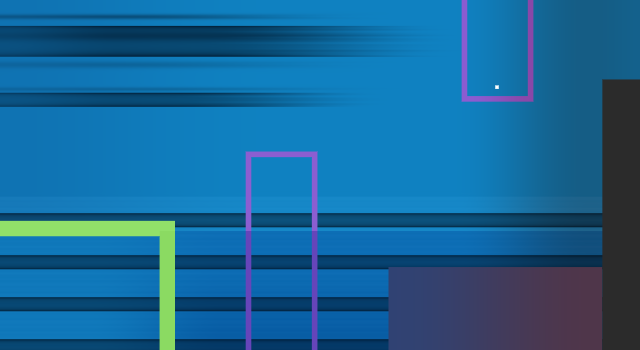
Write a Shadertoy shader that draws this background.

```glsl
// Flat abstract desktop: a blue field crossed by dark motion streaks,
// with outlined rectangles and solid panels layered on top.
// Streaks are edge-weighted bars; everything else is box masks and gradients.

float pixelSize;

// Antialiased rectangle mask between two corners.
float box(vec2 p, vec2 lo, vec2 hi) {
    vec2 d = abs(p - 0.5 * (lo + hi)) - 0.5 * (hi - lo);
    return clamp(0.5 - max(d.x, d.y) / pixelSize, 0.0, 1.0);
}

// Rectangle outline, drawn inward from its corners.
float frame(vec2 p, vec2 lo, vec2 hi, float width) {
    return box(p, lo, hi) - box(p, lo + width, hi - width);
}

// Horizontal bar with a soft core and darker rims; offset is from its centre.
float streak(float offset, float halfHeight, float core, float rim) {
    float d = abs(offset) - halfHeight;
    float inside = clamp(0.5 - d / pixelSize, 0.0, 1.0);
    return inside * mix(core, 1.0, exp(min(d, 0.0) / rim));
}

// Layered sines that vary only with height, like brushed lines.
float brushed(float y) {
    return 0.5 * sin(y * 410.0) + 0.3 * sin(y * 173.0 + 1.0) + 0.2 * sin(y * 745.0 + 2.0);
}

void mainImage(out vec4 fragColor, in vec2 fragCoord) {
    pixelSize = 1.0 / iResolution.y;
    vec2 p = fragCoord * pixelSize;
    float right = iResolution.x * pixelSize;
    float grain = brushed(p.y);

    // Blue field, deeper in the lower part
    vec3 color = mix(vec3(0.06, 0.45, 0.70), vec3(0.06, 0.505, 0.755), smoothstep(0.0, 0.75, p.x));
    float lower = box(p, vec2(-1.0, -1.0), vec2(3.0, 0.340));
    vec3 deep = mix(vec3(0.03, 0.36, 0.64), vec3(0.05, 0.43, 0.71), smoothstep(0.0, 0.28, p.y));
    deep = mix(vec3(0.06, 0.47, 0.73), deep, smoothstep(0.25, 0.65, p.x));
    color = mix(color, deep, lower);
    color += 0.025 * box(p, vec2(-1.0, 0.340), vec2(3.0, 0.438));
    color += 0.008 * grain * (1.0 - smoothstep(0.40, 0.46, p.y));

    // Fading streaks in the upper left
    float reach = p.x + 0.06 * grain;
    float wide = streak(p.y - 0.882, 0.044, 0.52, 0.008);
    wide += 0.22 * exp(-pow((p.y - 0.897) / 0.014, 2.0));
    wide *= 1.0 - smoothstep(0.60, 1.28, reach);
    float thin = streak(p.y - 0.715, 0.020, 0.48, 0.005);
    thin *= 1.0 - smoothstep(0.50, 1.08, reach);
    float faint = 0.45 * exp(-pow((p.y - 0.952) / 0.007, 2.0))
                + 0.22 * exp(-pow((p.y - 0.815) / 0.010, 2.0))
                + 0.22 * exp(-pow((p.y - 0.745) / 0.006, 2.0));
    faint *= 1.0 - smoothstep(0.40, 1.10, reach);
    float dark = (wide + thin + faint) * mix(0.72, 1.0, smoothstep(0.0, 0.35, p.x));

    // Evenly repeated streaks across the bottom
    float row = mod(p.y - 0.3107, 0.12) - 0.06;
    dark += streak(row, 0.0200, 0.50, 0.0045) * step(p.y, 0.42);
    color = mix(color, vec3(0.0, 0.07, 0.14), clamp(dark * 0.92, 0.0, 0.94));

    // Outlined rectangles
    vec3 violet = mix(vec3(0.55, 0.37, 0.82), vec3(0.40, 0.27, 0.73), lower);
    color = mix(color, violet, frame(p, vec2(0.702, -0.1), vec2(0.907, 0.567), 0.0160));
    vec3 orchid = mix(vec3(0.55, 0.36, 0.82), vec3(0.54, 0.28, 0.66), smoothstep(1.34, 1.52, p.x));
    float hanging = frame(p, vec2(1.319, 0.7095), vec2(1.524, 1.1), 0.0160);

    // Teal shade falling over the right side
    float shade = smoothstep(1.30, 1.68, p.x) - 0.12 * smoothstep(1.70, right, p.x);
    color = mix(color, color * vec3(1.35, 0.72, 0.69), shade);
    color = mix(color, orchid, hanging);

    // Green corner
    vec3 green = vec3(0.57, 0.88, 0.41);
    green -= 0.025 * box(p, vec2(0.456, -1.0), vec2(0.500, 0.340));
    color = mix(color, green, frame(p, vec2(-0.2, -0.2), vec2(0.500, 0.369), 0.044));

    // Dusk panel, charcoal panel and small white marker
    vec3 dusk = mix(vec3(0.19, 0.26, 0.45), vec3(0.31, 0.21, 0.29), smoothstep(1.12, 1.70, p.x));
    color = mix(color, dusk, box(p, vec2(1.110, -0.1), vec2(1.721, 0.237)));
    color = mix(color, vec3(0.17), box(p, vec2(1.721, -0.1), vec2(right + 0.1, 0.773)));
    color = mix(color, vec3(1.0), box(p, vec2(1.415, 0.746), vec2(1.425, 0.756)));

    fragColor = vec4(clamp(color, 0.0, 1.0), 1.0);
}
```
